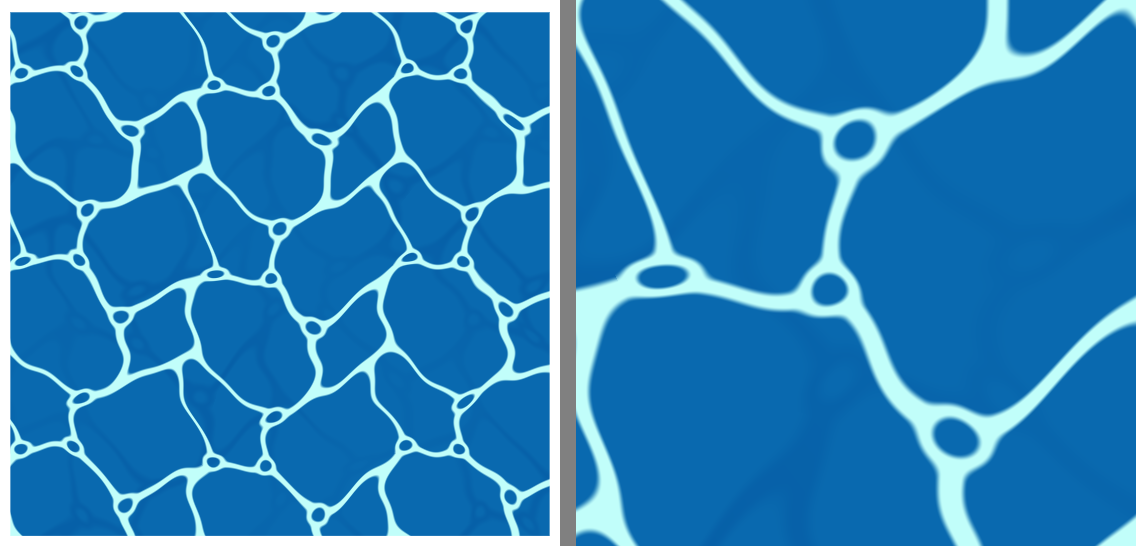
Left: the whole. Right: its middle third, enlarged.
This texture is drawn by a Shadertoy shader. Its source:

```glsl
// Pool water: a pale web of light on blue, with small loops at its junctions.
// The web is a repeating weighted cellular (power) diagram, bent by layered
// sines; a dim shifted copy lies below it and a white margin frames it.

#define TILE 0.3434       // size of one repeat, in canvas widths
#define LINE 0.0145       // half width of the web, in tiles
#define FILLET 0.024      // rounding of the cell corners
#define HOLE 0.033        // radius of the junction loops
#define RING 0.055        // outer radius of the junction loops
#define SOFT 0.006        // softness of the bright edges
#define WATER vec3(0.035, 0.412, 0.685)
#define SHADE vec3(0.025, 0.378, 0.660)
#define LIGHT vec3(0.755, 0.995, 0.980)

const float TAU = 6.2831853;

// Cell sites of one tile: centre in xy, weight in z; the first is the small cell
const vec3 SITES[4] = vec3[4](
    vec3(0.809, 0.802, 0.042), vec3(0.744, 0.336, 0.102),
    vec3(0.191, 0.164, 0.052), vec3(0.355, 0.782, 0.112));

// Offset from point f to one site of a neighbouring tile
vec2 siteOffset(int k, vec2 f) {
    vec2 tile = vec2(k % 3 - 1, (k / 3) % 3 - 1);
    return SITES[k / 9].xy + tile - f;
}

// Slow drift of the columns, shear inside a tile, then small wobble
vec2 bend(vec2 t) {
    t.y -= 0.053 * cos(TAU * (t.x - 1.41) / 2.14);
    t.x -= 0.030 * cos(TAU * (t.y - 0.88) / 2.30);
    t.y -= 0.076 * sin(TAU * (t.x - 1.267));
    t += 0.026 * sin(TAU * 1.87 * t.yx + vec2(1.0, 3.2));
    t += 0.009 * sin(TAU * 4.30 * t.yx + vec2(4.0, 0.7));
    return t;
}

// Signed distance to the web: negative inside the light
float web(vec2 t) {
    vec2 f = fract(t);

    // The three nearest sites, and the nearest small cell
    vec3 near = vec3(9.0);
    vec2 home = vec2(0.0), smallCell = vec2(0.0);
    float smallPower = 9.0;
    int homeId = 0;
    for (int k = 0; k < 36; k++) {
        vec2 o = siteOffset(k, f);
        float power = dot(o, o) - SITES[k / 9].z;
        if (k < 9 && power < smallPower) {
            smallPower = power;
            smallCell = o;
        }
        if (power < near.x) {
            near = vec3(power, near.xy);
            home = o;
            homeId = k;
        } else if (power < near.y) {
            near = vec3(near.x, power, near.y);
        } else if (power < near.z) {
            near.z = power;
        }
    }

    // Smooth minimum of the distances to all borders of the home cell
    float sum = 0.0;
    for (int k = 0; k < 36; k++) {
        if (k == homeId) continue;
        vec2 o = siteOffset(k, f);
        float border = (dot(o, o) - SITES[k / 9].z - near.x) / (2.0 * length(o - home));
        sum += exp(-border / FILLET);
    }
    float swell = cos(TAU * (t.x - 0.64)) + cos(TAU * (t.y - 0.69));
    float d = -FILLET * log(max(sum, 1e-9)) - LINE * (1.0 + 0.17 * swell);

    // Loops: near a junction the three powers agree, which gives an ellipse
    bool plain = smallPower <= near.z && smallCell.x + smallCell.y < 0.18;
    if (!plain) {
        float r = length(near - near.yzx) / 1.35;
        float ring = r - RING;
        float h = max(0.02 - abs(d - ring), 0.0) / 0.02;
        d = min(d, ring) - 0.005 * h * h;
        d = max(d, HOLE - r);
    }
    return d;
}

void mainImage(out vec4 fragColor, in vec2 fragCoord) {
    vec2 uv = fragCoord / iResolution.xy;
    vec2 t = vec2(uv.x, 1.0 - uv.y) / TILE;
    float pixel = 1.0 / (TILE * iResolution.y);

    // Dim web on the pool floor, fading in and out
    vec2 deep = bend(t * 0.97 + vec2(0.68, 0.73)) + 0.05 * sin(TAU * 0.8 * t.yx);
    float fade = 0.65 + 0.35 * sin(3.1 * t.x + 2.0 * sin(2.3 * t.y));
    float shade = 1.0 - smoothstep(-0.012, 0.020, web(deep));
    vec3 color = mix(WATER, SHADE, shade * fade);

    // Bright web on the surface
    float edge = max(SOFT, 0.8 * pixel);
    color = mix(color, LIGHT, 1.0 - smoothstep(-edge, edge, web(bend(t))));

    // White margin: left and bottom, then right and top
    vec2 inset = min(uv - vec2(0.0185), vec2(0.9815, 0.9775) - uv);
    float panel = clamp(min(inset.x, inset.y) * iResolution.y + 0.5, 0.0, 1.0);
    fragColor = vec4(mix(vec3(1.0), color, panel), 1.0);
}
```
